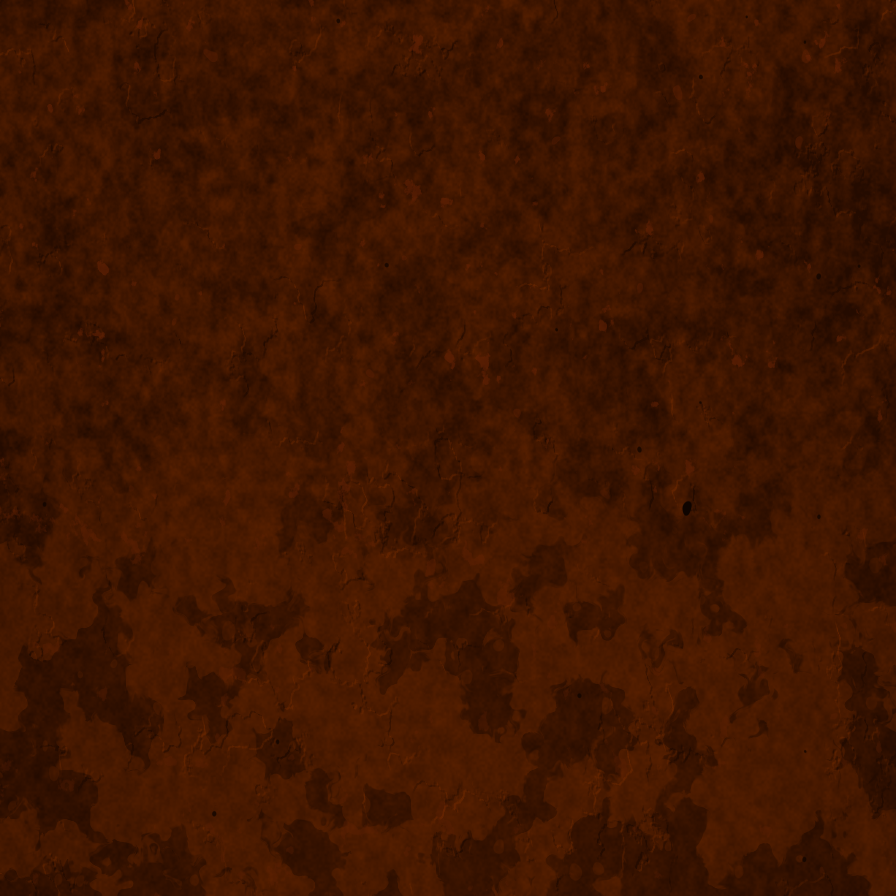
Give the GLSL for this texture, as a WebGL 2 fragment shader.

```glsl
#version 300 es
precision highp float;
// Dark rusted sheet: worn orange-brown paint over darker stains.
// Warped noise is cut into crisp stains below and soft mottling above,
// then overlaid with lit flake edges, ember flecks, pale spots and pits.

uniform vec2 u_resolution;
out vec4 fragColor;

// Tones are red-channel levels; rustColor() derives the full colour.
const float UPPER_TONE = 0.262;
const float LOWER_TONE = 0.296;
const float UPPER_STAIN = 0.040;
const float LOWER_STAIN = 0.082;
const float MOTTLE = 0.17;
const float GRAIN = 0.042;
const float EDGE_SHADE = 0.026;
const float RELIEF = 0.085;
const vec2 STAIN_SCALE = vec2(25.0, 19.0);
const vec2 MOTTLE_SCALE = vec2(92.0, 66.0);
const vec3 EMBER = vec3(0.41, 0.135, 0.015);
const vec3 PIT_COLOR = vec3(0.055, 0.015, 0.0);
const vec2 LARGE_PIT = vec2(0.766, 0.433);

float hash(vec2 p) {
    vec3 q = fract(p.xyx * vec3(0.1031, 0.1030, 0.0973));
    q += dot(q, q.yzx + 33.33);
    return fract((q.x + q.y) * q.z);
}

float noise(vec2 p) {
    vec2 i = floor(p), f = fract(p);
    f = f * f * (3.0 - 2.0 * f);
    float low = mix(hash(i), hash(i + vec2(1.0, 0.0)), f.x);
    float high = mix(hash(i + vec2(0.0, 1.0)), hash(i + 1.0), f.x);
    return mix(low, high, f.y);
}

float fbm(vec2 p) {
    float sum = 0.0, amplitude = 0.5;
    for (int i = 0; i < 5; i++) {
        sum += amplitude * noise(p);
        p = mat2(0.8, 0.6, -0.6, 0.8) * p * 2.03 + 17.3;
        amplitude *= 0.5;
    }
    return sum / 0.96875;
}

// Scattered round marks, at most one per grid cell.
float spots(vec2 p, float cells, float chance, float radius, float seed) {
    vec2 q = p * cells, id = floor(q) + seed;
    vec2 center = 0.5 + 0.5 * (vec2(hash(id + 3.1), hash(id + 7.7)) - 0.5);
    float size = radius * mix(0.45, 1.0, hash(id + 12.9));
    float d = length((fract(q) - center) * vec2(1.0, 0.8)) / cells - size;
    float aa = 0.7 / u_resolution.y;
    return step(hash(id), chance) * (1.0 - smoothstep(-aa, aa, d));
}

// Height of thin curled flakes, used for edge lighting.
float flakeHeight(vec2 p) {
    float n = fbm(p * vec2(38.0, 27.0) + 51.0);
    return smoothstep(0.49, 0.54, n);
}

vec3 rustColor(float tone) {
    return vec3(tone, max(0.40 * tone - 0.014, 0.0), 0.0);
}

void main() {
    vec2 p = gl_FragCoord.xy / u_resolution;
    float lower = 1.0 - smoothstep(0.27, 0.60, p.y);
    vec2 wobble = vec2(noise(p * 75.0), noise(p * 75.0 + 31.0)) - 0.5;

    // Broad shading: darker sides and a dim patch at the upper right
    float tone = mix(UPPER_TONE, LOWER_TONE, lower);
    float side = abs(p.x - 0.5) * 2.0;
    tone -= EDGE_SHADE * side * side * side;
    tone -= 0.014 * (1.0 - smoothstep(0.1, 0.4, length(p - vec2(0.9, 0.62))));
    tone += 0.025 * (fbm(p * 4.0 + 8.0) - 0.5);

    // Stains in loose clusters: crisp and deep below, blurred above
    float field = fbm(p * STAIN_SCALE + wobble * 0.5 + 23.0);
    float level = mix(0.49, 0.452, lower) + 0.035 * (1.0 - smoothstep(0.0, 0.25, p.y));
    level += 0.13 * (noise(p * 9.0 + 5.0) - 0.5);
    float softness = mix(0.10, 0.030, lower);
    float stain = 1.0 - smoothstep(level - softness, level + softness, field);
    float pale = spots(p + wobble * 0.005, 26.0, 0.30, 0.0075, 40.0);
    stain *= 1.0 - 0.65 * pale * lower;
    tone -= stain * mix(UPPER_STAIN, LOWER_STAIN, lower);

    // Fine mottling and grain
    float mottle = fbm(p * MOTTLE_SCALE + 71.0) - 0.5;
    tone += MOTTLE * mottle * mix(1.0, 0.6, lower);
    tone += GRAIN * (noise(p * 330.0) - 0.5) * mix(1.0, 0.8, lower);

    // Sparse flake edges lit from the upper left
    float lit = flakeHeight(p) - flakeHeight(p + vec2(-0.0016, 0.0016));
    float worn = smoothstep(0.48, 0.66, fbm(p * 18.0 + 90.0));
    tone += RELIEF * lit * worn;
    vec3 color = rustColor(clamp(tone, 0.14, 0.38));

    // Ember flecks, denser in the upper half
    float fleckField = fbm(p * vec2(52.0, 40.0) + 140.0);
    float fleck = smoothstep(0.74, 0.81, fleckField) * mix(0.55, 0.25, lower);
    fleck += 0.35 * spots(p + wobble * 0.009, 23.0, 0.05, 0.006, 160.0) * (1.0 - lower);
    color = mix(color, EMBER, min(fleck, 0.7));

    // Pits
    float pit = 0.75 * spots(p + wobble * 0.002, 15.0, 0.07, 0.0026, 210.0);
    float aa = 1.0 / u_resolution.y;
    float hole = length((p - LARGE_PIT + wobble * 0.004) * vec2(1.3, 1.0)) - 0.0075;
    pit = max(pit, 1.0 - smoothstep(-aa, aa, hole));
    color = mix(color, PIT_COLOR, pit);

    fragColor = vec4(color, 1.0);
}
```
